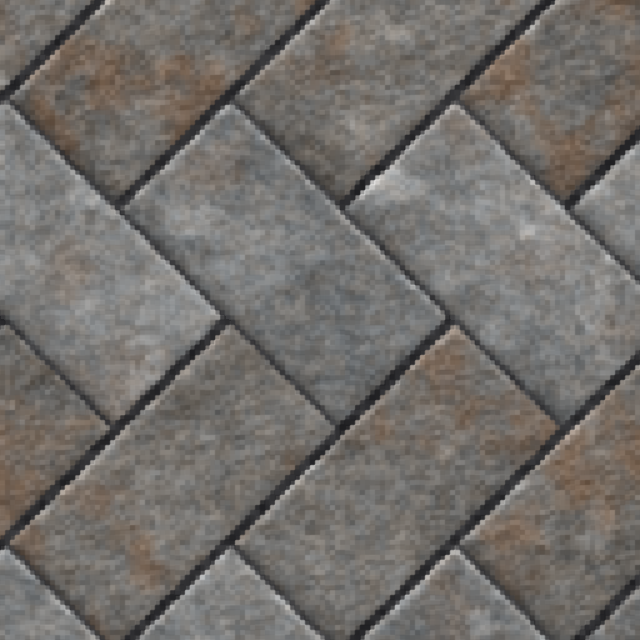
A Shadertoy shader for this texture:

```glsl
// Weathered stone pavers in a diagonal 2:1 herringbone, lit from above.
// The plane is turned 45 degrees into unit cells; (i - j) mod 4 tells which
// paver owns a cell. A softened texel grid gives edges and grain a gritty cut.

#define CELL vec2(0.1755, 0.1742)   // half diagonals of a unit cell, in canvases
#define ORIGIN vec2(0.181, 0.676)   // left corner of one paver
#define GAP vec2(0.031, 0.015)      // half joint widths: rising, falling
#define TEXELS 128.0                // grit cells across the canvas
#define BEVEL 0.036                 // falloff of the lit and shaded edges
#define GRAIN 0.20                  // contrast of the fine stone grain
#define WEAR 0.17                   // contrast of the broad blotches
#define COOL_STONE vec3(0.482, 0.484, 0.482)
#define WARM_STONE vec3(0.440, 0.427, 0.410)
#define RUST vec3(0.47, 0.385, 0.32)
#define JOINT vec3(0.175, 0.175, 0.185)

float hash(vec2 p) {
    vec3 h = fract(vec3(p.xyx) * 0.1031);
    h += dot(h, h.yzx + 33.33);
    return fract((h.x + h.y) * h.z);
}

float noise(vec2 p) {
    vec2 i = floor(p), f = fract(p);
    f = f * f * (3.0 - 2.0 * f);
    return mix(mix(hash(i), hash(i + vec2(1, 0)), f.x),
               mix(hash(i + vec2(0, 1)), hash(i + vec2(1, 1)), f.x), f.y);
}

float fbm(vec2 p) {
    float sum = 0.0, amp = 0.5;
    for (int k = 0; k < 4; k++) {
        sum += amp * noise(p);
        p = p * 2.03 + 17.3;
        amp *= 0.5;
    }
    return sum / 0.9375;
}

// Pulls points toward texel centres, with a smooth ramp between neighbours.
vec2 gritty(vec2 uv) {
    vec2 p = uv * TEXELS - 0.5;
    return (floor(p) + smoothstep(0.25, 0.75, fract(p)) + 0.5) / TEXELS;
}

// Finds the paver under q: base is its low corner, size its extent.
void findPaver(vec2 q, out vec2 base, out vec2 size) {
    vec2 cell = floor(q);
    float m = mod(cell.x - cell.y, 4.0);
    bool falling = m < 1.5;
    base = cell - (falling ? vec2(m, 0.0) : vec2(0.0, 3.0 - m));
    size = falling ? vec2(2, 1) : vec2(1, 2);
}

void mainImage(out vec4 fragColor, in vec2 fragCoord) {
    vec2 uv = gritty(fragCoord / iResolution.y);
    float pixel = 1.0 / (iResolution.y * CELL.x * 1.414);

    // Turned cell coordinates: x runs down-right, y runs up-right
    vec2 d = (uv - ORIGIN) / (2.0 * CELL);
    vec2 q = vec2(d.x - d.y, d.x + d.y);
    q += 0.012 * (vec2(noise(uv * 50.0), noise(uv * 50.0 + 71.0)) - 0.5);

    vec2 base, size;
    findPaver(q, base, size);
    vec2 low = q - base;
    vec2 high = size - low;
    float seed = hash(base + 41.0);
    float warm = size.y > 1.5 ? 1.0 : 0.0;

    // Stone body with a tone of its own, drifting slowly across it
    vec3 color = mix(COOL_STONE, WARM_STONE, clamp(warm + 0.3 * seed - 0.15, 0.0, 1.0));
    color += 0.05 * (seed - 0.5) + 0.07 * (noise(uv * 5.0 + 13.0 * seed) - 0.5);

    // Worn blotches and a few pale scuffs
    vec2 spot = uv + 7.0 * seed;
    color += WEAR * (fbm(spot * vec2(11.0, 15.0)) - 0.5);
    color += 0.10 * smoothstep(0.64, 0.82, fbm(spot * vec2(12.0, 14.0) + 31.0));

    // Rust stains, mostly on the warm pavers
    float rust = smoothstep(0.52, 0.76, fbm(spot * vec2(9.0, 8.0) + 57.0));
    color = mix(color, RUST, rust * mix(0.3, 0.8, warm));

    // Sideways grain, rising a little on the warm pavers
    vec2 g = uv - vec2(0.0, 0.2 * warm * uv.x);
    float speck = noise(uv * TEXELS - 0.5) - 0.5;
    float fine = noise(g * TEXELS * vec2(0.5, 1.0) + 9.0) - 0.5;
    float streak = noise(g * vec2(30.0, 62.0) + seed * 30.0) - 0.5;
    color += GRAIN * (0.40 * speck + 0.52 * fine + 0.34 * streak);
    color += 0.03 * (noise(uv * 62.0 + 5.0) - 0.5) * vec3(1.0, 0.0, -1.0);

    // Upper edges catch light, lower edges fall into soft shade
    vec2 inLow = max(low - GAP, 0.0) / BEVEL;
    vec2 inHigh = max(high - GAP, 0.0) / BEVEL;
    float light = max(exp(-inLow.x * inLow.x),
                      mix(0.8, 0.35, warm) * exp(-inHigh.y * inHigh.y));
    float shade = max(0.5 * exp(-inHigh.x), exp(-0.7 * inLow.y));
    color += 0.22 * light * (0.3 + 1.1 * noise(uv * 60.0 + 3.0));
    color *= 1.0 - 0.38 * shade;

    // Dark joints, the falling ones thinner and paler
    vec2 edge = min(low, high);
    vec2 soft = vec2(0.009, 0.012) + pixel;
    vec2 joint = 1.0 - smoothstep(GAP - soft, GAP + soft, edge);
    vec3 dirt = JOINT + 0.12 * (noise(uv * 90.0) - 0.5);
    color = mix(color, dirt + 0.06, joint.y);
    color = mix(color, dirt, joint.x);

    fragColor = vec4(clamp(color, 0.0, 1.0), 1.0);
}
```
